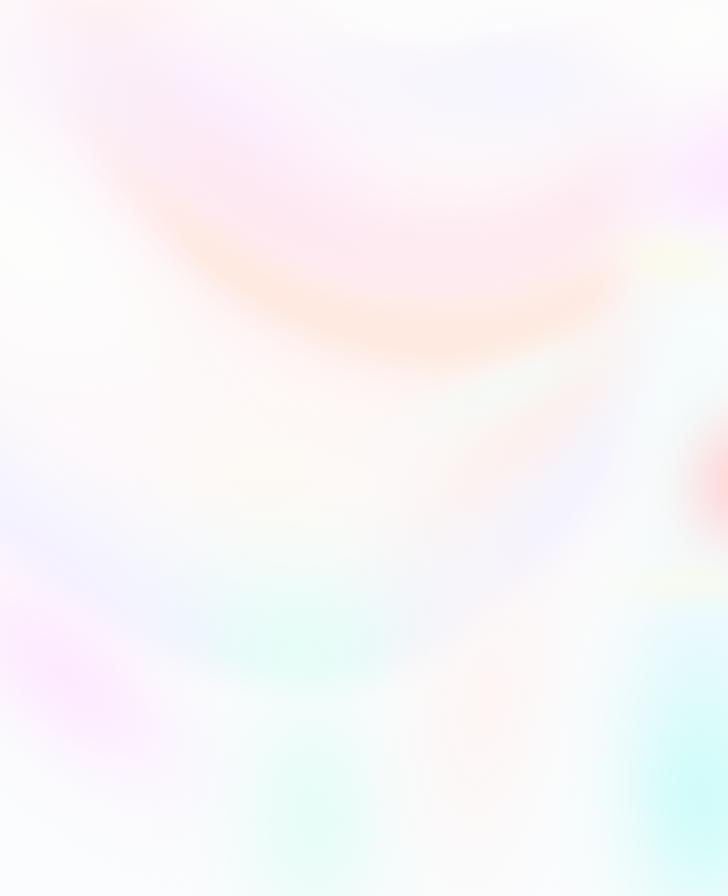
Write a Shadertoy shader that draws this background.

```glsl
// A pale iridescent veil: pastel glows and two hanging folds on near-white.
// Rotated Gaussian glows and parabolic ribbons are blended in turn over a
// vertical wash, with a slight noise warp to make the outlines fluid.

const float ASPECT = 0.8125;        // layout width in units of its height
const float WARP = 0.012;           // bending of all outlines
const float WARP_SCALE = 5.0;
const float GRAIN = 0.003;          // dither against banding

const vec3 WHITE    = vec3(0.993, 0.993, 0.990);
const vec3 MIST     = vec3(0.982, 0.987, 0.992);
const vec3 CREAM    = vec3(0.995, 0.975, 0.950);
const vec3 BLUSH    = vec3(0.995, 0.960, 0.955);
const vec3 PEACH    = vec3(1.000, 0.910, 0.870);
const vec3 PINK     = vec3(0.995, 0.910, 0.940);
const vec3 CORAL    = vec3(1.000, 0.850, 0.850);
const vec3 MAGENTA  = vec3(0.995, 0.915, 1.000);
const vec3 LAVENDER = vec3(0.955, 0.950, 1.000);
const vec3 SKY      = vec3(0.920, 0.975, 1.000);
const vec3 MINT     = vec3(0.895, 0.992, 0.970);
const vec3 AQUA     = vec3(0.825, 0.990, 0.978);
const vec3 LEMON    = vec3(0.985, 0.985, 0.915);

float hash(vec2 p) {
    return fract(sin(dot(p, vec2(127.1, 311.7))) * 43758.5453);
}

float noise(vec2 p) {
    vec2 i = floor(p), f = fract(p);
    f = f * f * (3.0 - 2.0 * f);
    vec2 e = vec2(0.0, 1.0);
    return mix(mix(hash(i), hash(i + e.yx), f.x),
               mix(hash(i + e.xy), hash(i + e.yy), f.x), f.y);
}

float bell(float x, float width) {
    return exp(-x * x / (width * width));
}

// Elliptic glow, turned counterclockwise by angle
float glow(vec2 p, vec2 center, vec2 radius, float angle) {
    float c = cos(angle), s = sin(angle);
    vec2 q = mat2(c, -s, s, c) * (p - center) / radius;
    return exp(-dot(q, q));
}

// Height above a hanging curve with separate left and right steepness
float aboveFold(vec2 p, vec2 low, float left, float right) {
    float x = p.x - low.x;
    return p.y - low.y - (x < 0.0 ? left : right) * x * x;
}

void tint(inout vec3 color, vec3 target, float amount) {
    color = mix(color, target, clamp(amount, 0.0, 1.0));
}

void mainImage(out vec4 fragColor, in vec2 fragCoord) {
    vec2 p = fragCoord / iResolution.xy * vec2(ASPECT, 1.0);
    vec2 w = p * WARP_SCALE;
    p += WARP * (vec2(noise(w), noise(w + 17.0)) - 0.5);

    // Base wash
    vec3 color = mix(MIST, vec3(0.993, 0.982, 0.982), smoothstep(0.15, 0.5, p.y));

    // Upper fold: lavender, pink and peach layers
    float upper = aboveFold(p, vec2(0.49, 0.62), 1.55, 1.8);
    float span = smoothstep(0.02, 0.28, p.x) * (1.0 - smoothstep(0.64, 0.76, p.x));
    tint(color, BLUSH, 0.8 * bell(upper, 0.17) * span);
    tint(color, LAVENDER, 0.55 * glow(p, vec2(0.52, 0.90), vec2(0.24, 0.07), -0.1));
    tint(color, MAGENTA, 0.85 * glow(p, vec2(0.24, 0.83), vec2(0.22, 0.10), -0.6));
    tint(color, LAVENDER, 0.6 * glow(p, vec2(0.17, 0.88), vec2(0.13, 0.06), -0.5));
    tint(color, PINK, 0.85 * bell(upper - 0.09, 0.07) * span);
    tint(color, PEACH, 0.9 * bell(upper, 0.045) * span);

    // Top corners and their soft white crest
    float crest = aboveFold(p, vec2(0.48, 0.945), 2.0, 1.0);
    tint(color, WHITE, 0.8 * smoothstep(-0.01, 0.03, crest) * smoothstep(0.3, 0.42, p.x));
    tint(color, LAVENDER, 0.4 * glow(p, vec2(0.59, 0.93), vec2(0.08, 0.05), -0.3));
    tint(color, WHITE, 0.9 * glow(p, vec2(0.77, 0.96), vec2(0.08, 0.07), -0.4));
    tint(color, PEACH, 0.25 * glow(p, vec2(0.12, 0.99), vec2(0.08, 0.03), 0.0));

    // Left side: white wedge, faint blush and cream
    tint(color, WHITE, 0.9 * glow(p, vec2(0.03, 0.73), vec2(0.15, 0.075), -0.75));
    tint(color, vec3(0.995, 0.975, 0.988), 0.8 * glow(p, vec2(0.12, 0.50), vec2(0.13, 0.10), 0.0));
    tint(color, CREAM, 0.7 * glow(p, vec2(0.29, 0.47), vec2(0.12, 0.08), -0.2));

    // Lower fold: a valley that runs from lavender through mint to lavender
    float lower = aboveFold(p, vec2(0.365, 0.225), 1.1, 2.5);
    float valley = smoothstep(-0.02, 0.04, lower) * bell(max(lower - 0.04, 0.0), 0.11);
    vec3 valleyColor = mix(LAVENDER, MINT, bell(p.x - 0.34, 0.13));
    tint(color, valleyColor, 0.9 * valley * (1.0 - smoothstep(0.62, 0.80, p.x)));

    // Streaks between the folds
    tint(color, vec3(0.990, 0.935, 0.915), 0.75 * glow(p, vec2(0.60, 0.53), vec2(0.17, 0.05), 0.8));
    tint(color, vec3(0.960, 0.980, 0.965), 0.85 * glow(p, vec2(0.56, 0.57), vec2(0.11, 0.03), 0.45));
    tint(color, LAVENDER, 0.6 * glow(p, vec2(0.63, 0.44), vec2(0.15, 0.055), 0.75));

    // Lower glows
    tint(color, MAGENTA, 0.95 * glow(p, vec2(0.07, 0.25), vec2(0.15, 0.07), -0.7));
    tint(color, MINT, 0.85 * glow(p, vec2(0.35, 0.09), vec2(0.085, 0.13), 0.0));
    tint(color, BLUSH, 0.85 * glow(p, vec2(0.54, 0.21), vec2(0.08, 0.16), -0.15));
    tint(color, MIST, 0.8 * glow(p, vec2(0.65, 0.08), vec2(0.06, 0.18), -0.2));

    // Right edge: magenta, lemon rim, coral in a cool halo, aqua
    tint(color, MAGENTA * vec3(1.0, 0.99, 1.0), glow(p, vec2(0.82, 0.81), vec2(0.11, 0.07), 0.3));
    tint(color, vec3(0.955, 0.992, 0.992), 0.95 * glow(p, vec2(0.78, 0.53), vec2(0.075, 0.19), 0.0));
    tint(color, LEMON, 0.75 * glow(p, vec2(0.745, 0.715), vec2(0.06, 0.03), -0.1));
    tint(color, CORAL, glow(p, vec2(0.825, 0.46), vec2(0.055, 0.075), 0.0));
    tint(color, SKY, 0.85 * glow(p, vec2(0.79, 0.25), vec2(0.09, 0.12), 0.0));
    tint(color, LEMON, 0.65 * glow(p, vec2(0.77, 0.35), vec2(0.07, 0.025), 0.0));
    tint(color, AQUA, glow(p, vec2(0.785, 0.11), vec2(0.09, 0.14), 0.0));

    color += GRAIN * (hash(floor(fragCoord)) - 0.5);
    fragColor = vec4(clamp(color, 0.0, 1.0), 1.0);
}
```
